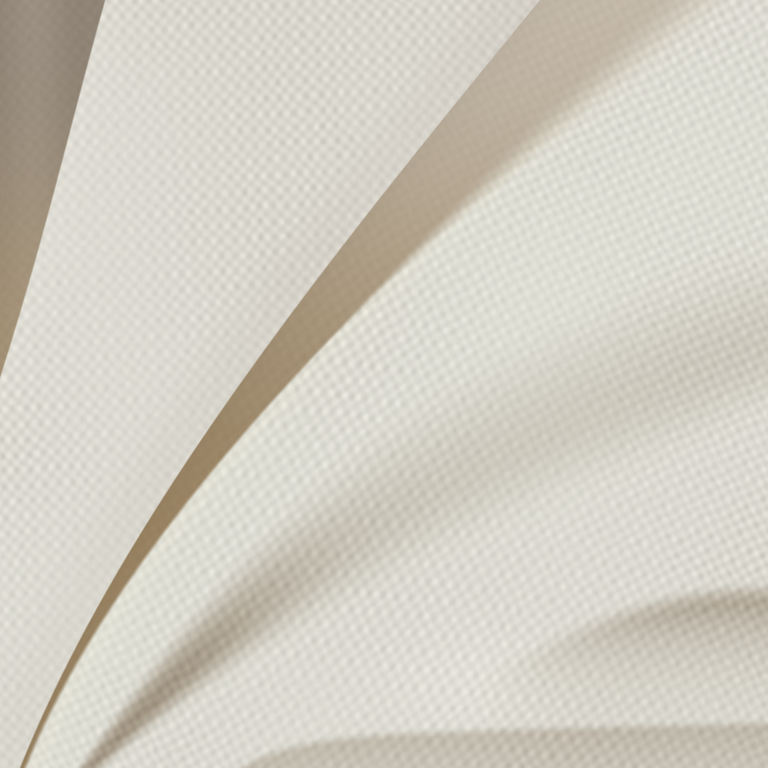
Write a Shadertoy shader that draws this texture.

```glsl
// Cream woven cloth falling in soft folds that fan out from the lower left.

const vec3 CLOTH_LIGHT = vec3(0.872, 0.870, 0.835);
const vec3 CLOTH_WARM  = vec3(0.842, 0.828, 0.795);
const vec3 FOLD_SHADE  = vec3(0.590, 0.535, 0.455);
const vec3 GAP_DEEP    = vec3(0.605, 0.520, 0.395);
const vec3 GAP_OPEN    = vec3(0.765, 0.725, 0.665);
const vec3 BACK_TOP    = vec3(0.560, 0.515, 0.460);
const vec3 BACK_LOW    = vec3(0.630, 0.560, 0.450);
const vec2 THREADS     = vec2(112.0, 100.0);  // threads across the canvas
const float WEAVE_DEPTH = 0.036;
const float GRAIN_DEPTH = 0.018;

vec2 hash2(vec2 p) {
    vec3 q = fract(p.xyx * vec3(0.1031, 0.1030, 0.0973));
    q += dot(q, q.yzx + 33.33);
    return fract((q.xx + q.yz) * q.zy);
}

float corner(vec2 cell, vec2 offset) {
    return dot(hash2(cell) * 2.0 - 1.0, offset);
}

float gradientNoise(vec2 p) {
    vec2 i = floor(p), f = fract(p);
    vec2 u = f * f * f * (f * (f * 6.0 - 15.0) + 10.0);
    vec2 e = vec2(1.0, 0.0);
    return mix(mix(corner(i, f), corner(i + e, f - e), u.x),
               mix(corner(i + e.yx, f - e.yx), corner(i + 1.0, f - 1.0), u.x), u.y);
}

vec2 rotate(vec2 p, float a) {
    float c = cos(a), s = sin(a);
    return vec2(c * p.x - s * p.y, s * p.x + c * p.y);
}

// Plain weave: raised ovals in a checkerboard, each of uneven brightness
float weave(vec2 p) {
    vec2 q = p * THREADS;
    q += 0.45 * vec2(gradientNoise(p * 24.0), gradientNoise(p * 24.0 + 37.0));
    vec2 wave = sin(3.14159 * q);
    float oval = wave.x * wave.y;
    float uneven = 0.75 + 0.5 * hash2(floor(q)).x;
    return (oval + 0.22 * wave.x) * uneven;
}

// Fold outlines: the first two give x at a height, the others y at a position
float backEdge(float y) { return 0.137 - 0.279 * (1.0 - y) + 0.012 * sin(6.3 * (y - 0.5)) * (1.0 - y); }
float gapEdge(float y)  { return 0.026 + y * (0.403 + y * (0.406 - 0.132 * y)); }
float gapWidth(float y) { return 0.007 + 0.2 * pow(max(y, 0.0), 1.85); }
float valleyTop(float x) { float t = x - 0.10; return t * (1.469 + t * (0.248 * t - 1.030)); }
float valleyLow(float x) { float t = x - 0.13; return t * (0.929 + t * (0.311 * t - 0.689)); }
float pleatTop(float x)  { return 0.232 - 0.85 * (1.0 - x) * (1.0 - x); }
float hemTop(float x)    { return 0.035 + 0.025 * x - 0.05 * exp((0.3 - x) / 0.07); }

// Amount of soft shade on the cloth right of the gap
float foldShade(vec2 p) {
    float top = valleyTop(p.x);
    float v = (top - p.y) / max(top - valleyLow(p.x), 0.03);
    float valley = smoothstep(-0.15, 0.65, v) * (1.0 - smoothstep(0.7, 1.25, v));
    valley *= 0.24 + 0.62 * exp(-pow((p.x - 0.18) / 0.19, 2.0));

    float d = pleatTop(p.x) - p.y;
    float pleat = smoothstep(-0.014, 0.022, d) * exp(-max(d, 0.0) / 0.055);
    pleat *= 0.85 * smoothstep(0.60, 0.95, p.x);

    float h = hemTop(p.x) - p.y;
    float hem = 0.42 * smoothstep(-0.006, 0.010, h) * exp(-max(h, 0.0) / 0.12);
    return clamp(valley + pleat + hem, 0.0, 1.0);
}

void mainImage(out vec4 fragColor, in vec2 fragCoord) {
    vec2 p = fragCoord / iResolution.xy;
    float aa = 1.2 / iResolution.y;
    float edge = p.x - gapEdge(p.y);
    float farEdge = edge - gapWidth(p.y);
    float back = backEdge(p.y) - p.x;

    // Left panel: turns slightly from the light beside the gap
    float cloud = gradientNoise(p * 3.5 + 8.0);
    float turn = exp(-pow((edge + 0.025) / 0.055, 2.0));
    vec3 left = mix(CLOTH_LIGHT, CLOTH_WARM, clamp(0.25 + 0.45 * p.y + 0.4 * cloud, 0.0, 1.0));
    left -= 0.022 * turn * vec3(0.8, 1.0, 1.0);
    left += 0.016 * exp(-abs(back) / 0.03);

    // Right panel: bright ridge, broad valley and lower pleats
    float belowValley = smoothstep(0.0, 0.06, valleyLow(p.x) - p.y);
    vec3 right = mix(CLOTH_LIGHT, CLOTH_WARM, clamp(0.18 + 0.28 * belowValley + 0.5 * cloud, 0.0, 1.0));
    float shade = foldShade(p);
    right = mix(right, FOLD_SHADE, shade);
    right += vec3(0.018, 0.016, 0.002) * exp(-abs(farEdge - 0.012) / 0.014);
    right += 0.022 * exp(-dot((p - vec2(0.61, 0.11)) * vec2(9.0, 14.0), (p - vec2(0.61, 0.11)) * vec2(9.0, 14.0)));

    // Shadowed gap between the panels, opening toward the top
    vec3 gap = mix(GAP_DEEP, GAP_OPEN, smoothstep(0.30, 1.05, p.y));
    gap -= 0.025 * exp(-max(edge, 0.0) / 0.03);
    float soft = 0.004 + 0.058 * smoothstep(0.55, 1.05, p.y);
    float inGap = 1.0 - smoothstep(-soft, soft, farEdge);

    float onRight = smoothstep(-aa, aa, edge);
    vec3 col = mix(left, mix(right, gap, inGap), onRight);

    // Dark cloth behind the left panel
    vec3 behind = mix(BACK_LOW, BACK_TOP, smoothstep(0.5, 0.95, p.y));
    behind += 0.045 * smoothstep(0.06, 0.0, abs(p.x - 0.045)) * p.y;
    float inBack = smoothstep(-aa, aa, back);
    col = mix(col, behind, inBack);

    // Threads follow each panel and flatten in deep shade
    vec2 bent = rotate(p, 0.26) + vec2(0.0, 0.035 * sin(5.0 * p.x + 3.0 * p.y));
    float threads = mix(weave(rotate(p, -0.07)), weave(bent), onRight);
    float dim = max(inBack, inGap * onRight);
    float relief = (1.0 - 0.72 * dim) * (1.0 - 0.35 * turn) * (0.9 + 0.7 * cloud);
    col += WEAVE_DEPTH * relief * threads;
    col += GRAIN_DEPTH * (1.0 - 0.4 * dim) * gradientNoise(p * vec2(190.0, 150.0));

    fragColor = vec4(clamp(col, 0.0, 1.0), 1.0);
}
```
